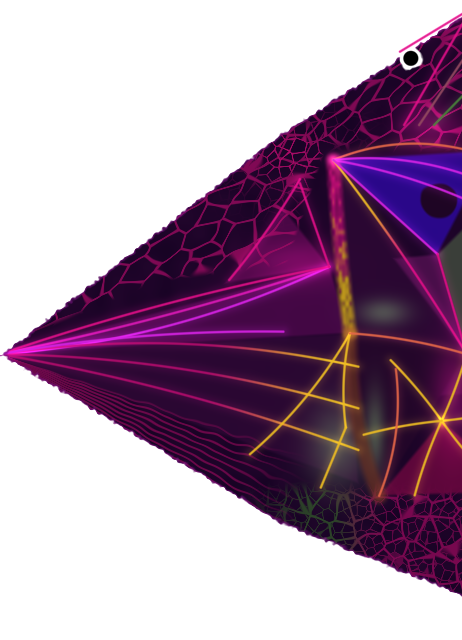
Reproduce this background procedurally as a WebGL 1 fragment shader.

```glsl
precision highp float;
// A dark fan of glowing neon threads, webs and tinted facets on white.
uniform vec2 u_resolution;
const vec3 PINK = vec3(.78, .05, .47), VIOLET = vec3(.75, .12, .8), GOLD = vec3(.83, .66, .12);
const vec3 ORANGE = vec3(.8, .36, .25), GREEN = vec3(.25, .46, .2), PLUM = vec3(.17, .03, .2);

vec2 hash2(vec2 p) {
  vec3 h = fract(p.xyx * vec3(.1031, .103, .0973));
  h += dot(h, h.yzx + 33.33);
  return fract((h.xx + h.yz) * h.zy);
}
float noise(vec2 p) {
  vec2 i = floor(p), f = fract(p), e = vec2(1, 0);
  f *= f * (3. - 2. * f);
  return mix(mix(hash2(i).x, hash2(i + e).x, f.x),
    mix(hash2(i + e.yx).x, hash2(i + 1.).x, f.x), f.y);
}
// Cell borders: gap between the two nearest points
float web(vec2 p) {
  float near = 9., second = 9.;
  for (int i = 0; i < 9; i++) {
    vec2 c = floor(p) + vec2(mod(float(i), 3.), floor(float(i) / 3. + .1)) - 1.;
    float d = length(c + hash2(c) - p);
    second = min(second, max(near, d));
    near = min(near, d);
  }
  return smoothstep(.14, .04, second - near);
}
// Distance to a bowed segment
float bow(vec2 p, vec2 a, vec2 b, float bend) {
  vec2 d = b - a;
  float t = clamp(dot(p - a, d) / dot(d, d), 0., 1.);
  return length(p - a - d * t - vec2(-d.y, d.x) / length(d) * bend * 4. * t * (1. - t));
}
void thread(inout vec3 col, vec2 p, vec2 a, vec2 b, float bend, vec3 tint) {
  float d = bow(p, a, b, bend);
  col = mix(col, tint, .9 * smoothstep(.025, .003, d)) + tint * .12 * exp(-d * d * 200.);
}
float side(vec2 p, vec2 a, vec2 b) {
  vec2 d = normalize(b - a);
  return d.x * (p.y - a.y) - d.y * (p.x - a.x);
}
void facet(inout vec3 col, vec2 p, vec2 a, vec2 b, vec2 c, vec3 tint) {
  float s = sign(side(c, a, b));
  float d = min(s * side(p, a, b), min(s * side(p, b, c), s * side(p, c, a)));
  col = mix(col, tint, .9 * smoothstep(-.02, .03, d));
}
float glow(vec2 p, float x, float y, float w, float h) {
  vec2 d = (p - vec2(x, y)) / vec2(w, h);
  return exp(-dot(d, d));
}

void main() {
  // Canvas height spans 7.68 units, y runs downward
  vec2 p = vec2(gl_FragCoord.x, u_resolution.y - gl_FragCoord.y) / u_resolution.y * 7.68;
  vec2 tip = vec2(0, 4.25), crown = vec2(4, 1.92), hub = vec2(3.95, 3.2), star = vec2(5.3, 5.05);
  vec2 gem = vec2(5.25, 3.05), knot = vec2(4.15, 5.13), east = vec2(5.6, 4.25);
  vec2 foot = vec2(4.55, 5.95), waist = vec2(4.2, 4), fork = vec2(4.75, 4.43);
  float drift = noise(p * 5.) * .25, speck = noise(p * vec2(24, 14));
  // Silhouette and body tints
  float turn = max(p.x - 3.4, 0.), rough = noise(p * 22.) * .04 - .02;
  float rim = min(p.y - 4.28 + .79 * p.x - .145 * turn, 4.25 + .6 * p.x - .2 * turn - p.y) * .8 + rough;
  vec3 col = mix(vec3(.09, .01, .14), PLUM, 2. * drift);
  facet(col, p, tip, waist, vec2(4.3, 5.8), PLUM);
  facet(col, p, tip, hub, waist, vec3(.28, .03, .28));
  facet(col, p, vec2(2.7, 3.4), vec2(3.4, 2.5), hub, vec3(.3, .03, .28));
  col += PINK * .25 * glow(p, 3.6, 3.15, .6, .25) + GREEN * .55 * glow(p, 4.05, 5.35, .35, .5);
  // Webs along the rims, strands fanning from the tip
  float upper = smoothstep(0., .1, 4.2 - p.x * .43 + max(p.x - 1.85, 0.) * .3 - p.y)
    * smoothstep(.2, 0., p.y - 1.65 - max(3.9 - p.x, 0.) * 3.);
  float mesh = max(.7 * web(mat2(2.2, 3.1, -1.7, 4) * p + drift), glow(p, 3.5, 1.85, .6, .45) * web(p * 6.5));
  col = mix(col, PINK * .85, upper * mesh);
  float lower = smoothstep(2.8, 3.8, p.x) * smoothstep(5.75, 6., p.y);
  mesh = max(web(p * 4. + drift), .7 * web(p * 8.));
  col = mix(col, mix(GREEN, PINK, smoothstep(4., 4.7, p.x + drift)) * .8, .7 * lower * mesh);
  float slope = (p.y - 4.25) / max(p.x, .05) + drift * .1;
  float strand = smoothstep(.022, .004, abs(fract(slope * 27.) - .5) / 27. * p.x);
  col = mix(col, PINK * .75, .65 * strand * smoothstep(.33, .37, slope) * smoothstep(3.8, 2.6, p.x));
  // Right facets
  facet(col, p, crown, vec2(6.2, 4.7), vec2(4.3, 4.8), PLUM);
  facet(col, p, crown, vec2(5.9, 1.8), gem, vec3(.17, .03, .58));
  col = mix(col, PLUM * .7, smoothstep(.28, .24, length(p - vec2(5.25, 2.4)) + drift * .3));
  facet(col, p, gem, vec2(5.8, 2.5), east, vec3(.24, .27, .23));
  facet(col, p, gem, east, vec2(4.72, 3.1), vec3(.3, .06, .3));
  facet(col, p, waist, east, foot, PLUM * .8);
  facet(col, p, star, foot, vec2(6.3, 5.9), PINK * .5);
  col += PINK * .35 * (glow(p, 5.45, 4.75, .25, .6) + glow(p, 5.2, 1.55, .4, .3));
  col += GREEN * .6 * (glow(p, 4.5, 5.2, .12, .5) + glow(p, 4.6, 3.75, .3, .16));
  // Glowing column and stem
  vec3 heat = mix(PINK, GOLD * .9, smoothstep(2.4, 3.7, p.y + speck - .5));
  col = mix(col, heat, smoothstep(.12, .03, bow(p, crown, waist, .02)) * (.55 + .45 * speck));
  col = mix(col, ORANGE * .5, .7 * smoothstep(.14, .03, bow(p, waist, foot, .1)));
  // Fans of threads and the star
  for (int i = 0; i < 6; i++) {
    float k = float(i), a = k * 1.047 - 2.27;
    thread(col, p, star, star + .95 * vec2(cos(a), sin(a)), .02, GOLD);
    if (i > 2) continue;
    thread(col, p, tip, hub, .19 - k * .13, mix(VIOLET, PINK, k * .5));
    thread(col, p, tip, vec2(4.3, 4.4 + k * .5), k * .05 - .2, mix(PINK * .8, GOLD, smoothstep(2.4, 4., p.x)));
    thread(col, p, vec2(4.85 + k * .18, 1.5), vec2(5.6, .2 + k * .45), 0., mix(PINK, GREEN, k * .5));
    thread(col, p, crown, vec2(5.6, 1.8 + k * .3), k * .04 - .13, mix(ORANGE, VIOLET, min(k, 1.)));
  }
  // Single threads
  thread(col, p, tip, vec2(3.4, 3.98), -.08, VIOLET);
  thread(col, p, vec2(2.75, 3.36), vec2(3.6, 2.15), .03, PINK);
  thread(col, p, vec2(3.6, 2.2), hub, 0., PINK);
  thread(col, p, vec2(3, 5.45), waist, .08, GOLD);
  thread(col, p, knot, waist, -.05, GOLD);
  thread(col, p, knot, vec2(3.85, 5.85), 0., GOLD);
  thread(col, p, crown, east, -.04, mix(GOLD, PINK, smoothstep(2.4, 3.2, p.y)));
  thread(col, p, crown, gem, 0., VIOLET);
  thread(col, p, gem, east, 0., PINK);
  thread(col, p, waist, east, -.04, ORANGE);
  thread(col, p, fork, foot, -.1, ORANGE);
  // Rim, white notch and dark bead
  col = mix(vec3(1), mix(col, VIOLET * .6, smoothstep(.035, .005, rim) * .7), smoothstep(-.01, .01, rim));
  float bead = length(p - vec2(4.93, .7));
  col = mix(col, vec3(1), smoothstep(.15, .12, bead + rough));
  thread(col, p, vec2(4.8, .62), vec2(5.56, .16), 0., PINK);
  gl_FragColor = vec4(col * smoothstep(.08, .1, bead), 1);
}
```
